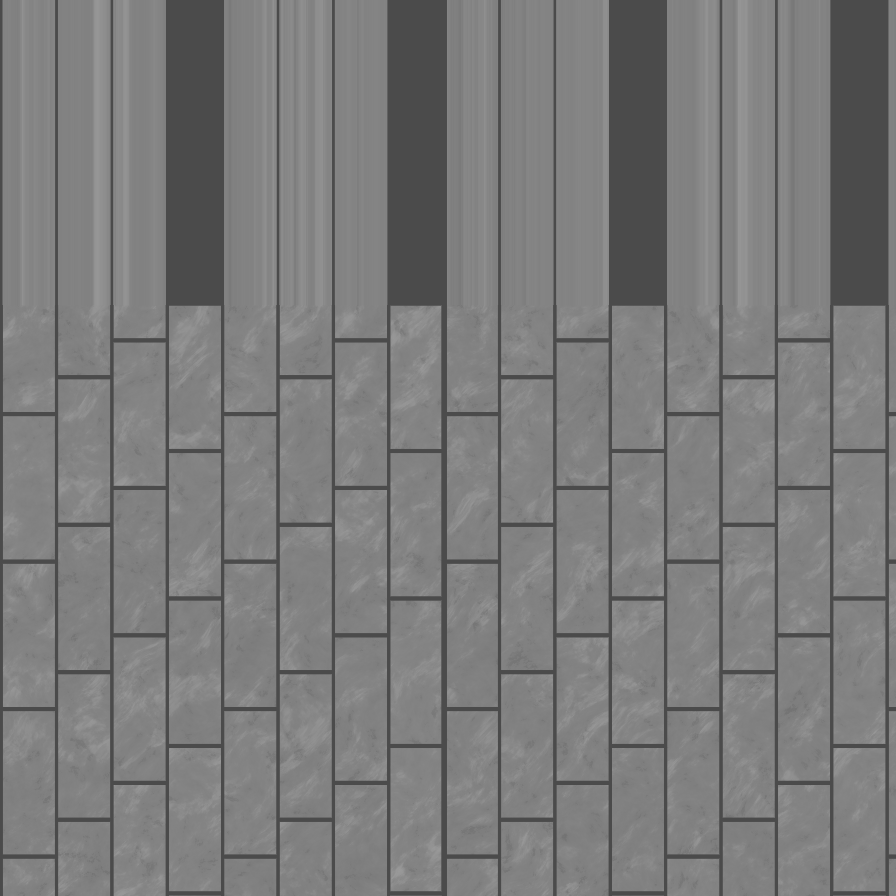
Reproduce this pattern procedurally as a WebGL 2 fragment shader.

```glsl
#version 300 es
precision highp float;

uniform vec2 u_resolution;
out vec4 fragColor;

vec3 hash3(vec2 p) {
    vec3 q = vec3(dot(p, vec2(127.1, 311.7)), dot(p, vec2(269.5, 183.3)), dot(p, vec2(419.2, 371.9)));
    return fract(sin(q) * 43758.55);
}

// Smooth cellular noise: shades of jittered cells, blended by distance
float cellular(vec2 p) {
    vec2 cell = floor(p);
    float shade = 0.0, total = 0.0;
    for (int y = -1; y <= 1; y++) {
        for (int x = -1; x <= 1; x++) {
            vec2 neighbour = cell + vec2(x, y);
            vec3 h = hash3(neighbour);
            vec2 away = neighbour + h.xy - p;
            float weight = exp(-7.0 * dot(away, away));
            shade += weight * h.z;
            total += weight;
        }
    }
    return shade / total - 0.5;
}

float layered(vec2 p) {
    float sum = 0.0, gain = 0.5;
    for (int i = 0; i < 5; i++) {
        sum += gain * cellular(p);
        p = mat2(1.6, 1.2, -1.2, 1.6) * p + 17.3;
        gain *= 0.62;
    }
    return sum;
}

// Mottled stone with pale, diagonally brushed patches
float stoneShade(vec2 p, vec2 tile) {
    vec2 q = p + hash3(tile).xy * 9.0;
    q += 0.006 * sin(q.yx * 47.0 + 2.0 * sin(q * 29.0));
    vec2 brushed = vec2(q.x - q.y, (q.x + q.y) * 2.2);
    float cloud = layered(brushed * 15.0);
    float grain = layered(q * 75.0);
    float scratch = cellular(brushed * vec2(70.0, 160.0));
    float patchy = smoothstep(0.02, 0.34, cloud + 0.35 * grain);
    float pits = smoothstep(0.22, 0.42, -grain);
    return 0.512 + 0.035 * cloud + 0.035 * grain
        + patchy * (0.035 + 0.045 * scratch) - 0.03 * pits
        + 0.012 * (hash3(tile + 5.0).z - 0.5);
}

void main() {
    vec2 uv = gl_FragCoord.xy / u_resolution;
    float pixel = 0.5 / min(u_resolution.x, u_resolution.y);

    // Above the tiles, the top row of the paving is drawn out into streaks
    float depth = 1.0 - uv.y;
    bool streaked = depth < 0.3402;
    depth = max(depth, 0.3402);

    // Upright tiles, each column shifted by a quarter of a tile
    float across = (uv.x - 0.0013) / 0.0618;
    float column = floor(across);
    float down = (depth - 0.4622 + 0.04115 * column) / 0.1646;
    vec2 tile = vec2(column, floor(down));

    // Joints, with a wider one at the middle
    float seam = floor(across + 0.5);
    float halfWidth = seam == 8.0 ? 0.0031 : streaked ? 0.0015 : 0.0019;
    float upright = abs(across - seam) * 0.0618 - halfWidth;
    float level = abs(down - floor(down + 0.5)) * 0.1646 - 0.0024;
    float joint = 1.0 - smoothstep(-pixel, pixel, min(upright, level));

    float stone = stoneShade(vec2(uv.x, depth), tile);
    fragColor = vec4(vec3(mix(stone, 0.295, joint)), 1.0);
}
```
